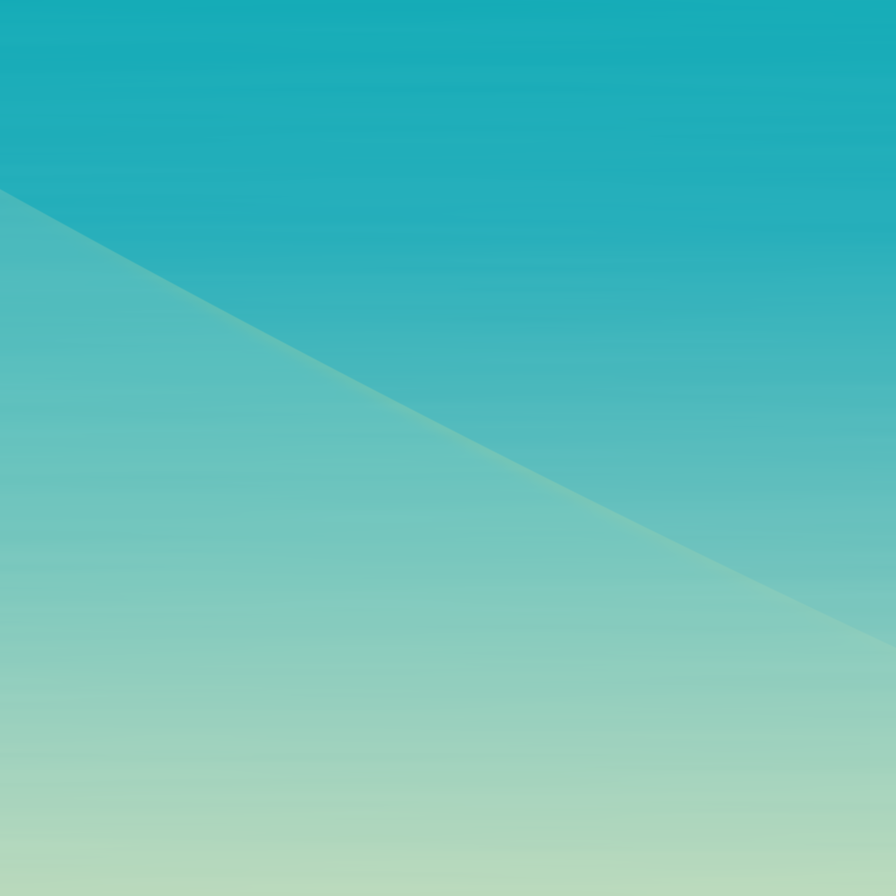
Write a Shadertoy shader that draws this background.

```glsl
// A calm teal-to-pale-green gradient crossed by a gently bowed diagonal edge.
// Two vertical colour ramps meet at the edge, with a soft highlight below it
// and faint horizontal streaks over the whole canvas.

float hash(vec2 p) {
    return fract(sin(dot(p, vec2(127.1, 311.7))) * 43758.5);
}

float noise(vec2 p) {
    vec2 cell = floor(p), f = fract(p);
    f = f * f * (3.0 - 2.0 * f);
    return mix(mix(hash(cell), hash(cell + vec2(1, 0)), f.x),
               mix(hash(cell + vec2(0, 1)), hash(cell + vec2(1, 1)), f.x), f.y);
}

// Deep teal ramp above the edge
vec3 upperRamp(float depth) {
    float t = depth * 4.0;
    vec3 color = mix(vec3(0.085, 0.675, 0.720), vec3(0.150, 0.685, 0.733), clamp(t, 0.0, 1.0));
    color = mix(color, vec3(0.345, 0.738, 0.742), clamp(t - 1.0, 0.0, 1.0));
    return mix(color, vec3(0.535, 0.793, 0.745), clamp(t - 2.0, 0.0, 1.0));
}

// Paler ramp below the edge
vec3 lowerRamp(float depth) {
    float t = depth * 5.0 - 1.0;
    vec3 color = mix(vec3(0.265, 0.718, 0.738), vec3(0.345, 0.747, 0.745), clamp(t, 0.0, 1.0));
    color = mix(color, vec3(0.460, 0.778, 0.745), clamp(t - 1.0, 0.0, 1.0));
    color = mix(color, vec3(0.600, 0.815, 0.745), clamp(t - 2.0, 0.0, 1.0));
    return mix(color, vec3(0.735, 0.855, 0.740), clamp(t - 3.0, 0.0, 1.0));
}

void mainImage(out vec4 fragColor, in vec2 fragCoord) {
    vec2 uv = fragCoord / iResolution.xy;
    float depth = 1.0 - uv.y;

    // Distance below the bowed diagonal
    float edge = 0.211 + uv.x * (0.555 - 0.043 * uv.x);
    float below = (depth - edge) * 0.88;
    float soft = max(0.0012, 0.75 / iResolution.y);
    float side = smoothstep(-soft, soft, below);
    vec3 color = mix(upperRamp(depth), lowerRamp(depth), side);

    // Thin greenish highlight, strongest along the middle of the edge
    float reach = smoothstep(0.0, 0.3, uv.x) * (1.0 - smoothstep(0.5, 1.0, uv.x));
    float glow = side * exp(-pow(max(below, 0.0) / 0.011, 2.0));
    color += vec3(0.045, 0.008, -0.030) * glow * (0.25 + 0.75 * reach);

    // Faint streaks
    float streaks = noise(uv * vec2(2.0, 90.0)) + 0.6 * noise(uv * vec2(5.0, 210.0)) - 0.8;
    color += vec3(0.012, 0.007, 0.005) * streaks;

    fragColor = vec4(clamp(color, 0.0, 1.0), 1.0);
}
```
